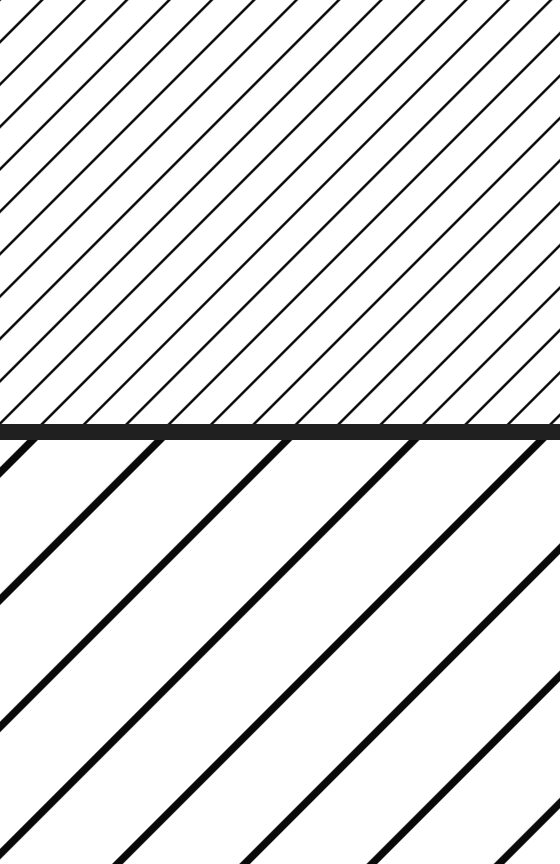
Top: the whole. Bottom: its middle third, enlarged.
Give the GLSL for this pattern, as a Shadertoy shader.

```glsl
// Thin black diagonal stripes rising to the right on a white ground.

#define STRIPES_PER_HEIGHT 10.0
#define STRIPE_PHASE 0.008   // shift, in periods
#define LINE_WIDTH 0.0059    // across the line, in canvas heights
#define EDGE_SOFTNESS 0.8    // half the edge ramp, in output pixels
#define INK vec3(0.035)
#define PAPER vec3(1.0)

// Perpendicular distance to the nearest 45 degree line, in canvas heights
float diagonalDistance(vec2 p) {
    float period = (p.x - p.y) * STRIPES_PER_HEIGHT + STRIPE_PHASE;
    float offset = abs(fract(period + 0.5) - 0.5);
    return offset * inversesqrt(2.0) / STRIPES_PER_HEIGHT;
}

void mainImage(out vec4 fragColor, in vec2 fragCoord) {
    vec2 p = fragCoord / iResolution.y;
    float edge = EDGE_SOFTNESS / iResolution.y;

    // Antialiased line coverage
    float d = diagonalDistance(p) - 0.5 * LINE_WIDTH;
    float coverage = 1.0 - smoothstep(-edge, edge, d);

    fragColor = vec4(mix(PAPER, INK, coverage), 1.0);
}
```
